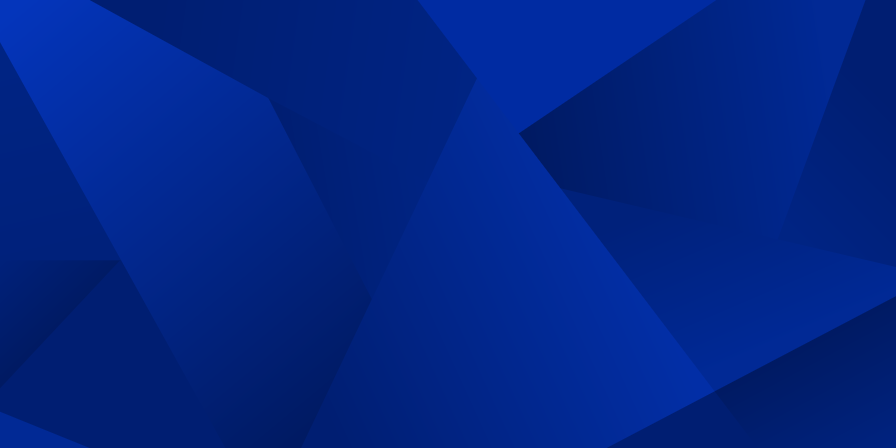
Write a WebGL 1 fragment shader that draws this background.

```glsl
precision highp float;
// Overlapping deep-blue facets with soft gradients and crisp diagonal edges.
uniform vec2 u_resolution;

// Palette, dark to bright
const vec3 INK    = vec3(0.000, 0.103, 0.390);
const vec3 NAVY   = vec3(0.000, 0.118, 0.448);
const vec3 MARINE = vec3(0.000, 0.129, 0.482);
const vec3 ROYAL  = vec3(0.000, 0.140, 0.515);
const vec3 COBALT = vec3(0.002, 0.160, 0.585);
const vec3 SKY    = vec3(0.000, 0.168, 0.635);
const vec3 AZURE  = vec3(0.008, 0.182, 0.650);
const vec3 GLOW   = vec3(0.015, 0.208, 0.735);

// Shared corners, on a canvas 2 wide and 1 high
const vec2 BAND_TOP    = vec2(0.200, 1.000);
const vec2 BAND_KNEE   = vec2(0.599, 0.781);
const vec2 BAND_END    = vec2(0.828, 0.336);
const vec2 FOLD_END    = vec2(0.951, 0.596);
const vec2 LEFT_TOP    = vec2(0.000, 0.906);
const vec2 LEFT_FOLD   = vec2(0.268, 0.419);
const vec2 LEFT_FOOT   = vec2(0.503, 0.000);
const vec2 PEAK        = vec2(1.065, 0.826);
const vec2 PEAK_FOOT   = vec2(0.672, 0.000);
const vec2 RIDGE_TOP   = vec2(0.932, 1.000);
const vec2 RIDGE_NOTCH = vec2(1.159, 0.703);
const vec2 RIDGE_FOLD  = vec2(1.258, 0.578);
const vec2 RIDGE_FOOT  = vec2(1.594, 0.128);
const vec2 RIGHT_FOLD  = vec2(1.737, 0.469);

// Smooth coverage of the half plane to the right of the line a -> b
float rightOf(vec2 p, vec2 a, vec2 b) {
  vec2 d = normalize(b - a);
  float dist = dot(p - a, vec2(d.y, -d.x));
  return clamp(dist * u_resolution.y + 0.5, 0.0, 1.0);
}

// Linear gradient from colour ca at a to colour cb at b
vec3 ramp(vec2 p, vec2 a, vec2 b, vec3 ca, vec3 cb) {
  vec2 d = b - a;
  return mix(ca, cb, clamp(dot(p - a, d) / dot(d, d), 0.0, 1.0));
}

// Bright band from the upper left corner, under a dark folded roof
vec3 bandAndRoof(vec2 p) {
  vec3 band = ramp(p, vec2(0.05, 1.0), vec2(0.78, 0.12), GLOW, INK);
  vec3 roof = ramp(p, vec2(0.35, 0.9), vec2(1.05, 0.8), NAVY, ROYAL);
  vec3 fold = ramp(p, vec2(0.65, 0.6), vec2(0.95, 0.65), NAVY, ROYAL);
  roof = mix(roof, fold, rightOf(p, BAND_KNEE, FOLD_END));
  float inBand = rightOf(p, BAND_TOP, BAND_KNEE) * rightOf(p, BAND_KNEE, BAND_END);
  return mix(roof, band, inBand);
}

// Facets left of the bright band
vec3 leftFacets(vec2 p) {
  vec3 col = ramp(p, vec2(0.0, 0.85), vec2(0.1, 0.42), ROYAL, MARINE);
  vec3 shade = ramp(p, vec2(0.0, 0.42), vec2(0.134, 0.276), MARINE, INK);
  col = mix(col, shade, rightOf(p, vec2(0.0, 0.419), LEFT_FOLD));
  col = mix(col, NAVY, rightOf(p, vec2(0.0, 0.133), LEFT_FOLD));
  return mix(col, COBALT, rightOf(p, vec2(0.0, 0.081), vec2(0.2, 0.0)));
}

// Facets right of the long ridge
vec3 rightFacets(vec2 p) {
  vec3 col = ramp(p, vec2(1.2, 0.6), vec2(1.87, 0.7), INK, COBALT);
  vec3 edge = ramp(p, vec2(1.75, 0.5), vec2(2.0, 0.75), ROYAL, NAVY);
  col = mix(col, edge, rightOf(p, RIGHT_FOLD, vec2(1.932, 1.0)));
  vec3 wing = ramp(p, vec2(1.5, 0.55), vec2(1.65, 0.2), MARINE, COBALT);
  col = mix(col, wing, rightOf(p, RIDGE_FOLD, vec2(2.0, 0.404)));
  return mix(col, SKY, rightOf(p, vec2(1.599, 1.0), RIDGE_NOTCH));
}

void main() {
  vec2 p = gl_FragCoord.xy / u_resolution * vec2(2.0, 1.0);
  vec3 col = bandAndRoof(p);

  // Central peak, brightening towards the ridge
  vec3 peak = ramp(p, vec2(0.72, 0.1), vec2(1.42, 0.42), NAVY, AZURE);
  col = mix(col, peak, rightOf(p, PEAK_FOOT, PEAK));

  // Side groups
  float ridge = rightOf(p, RIDGE_FOOT, RIDGE_TOP);
  col = mix(col, leftFacets(p), rightOf(p, LEFT_TOP, LEFT_FOOT));
  col = mix(col, rightFacets(p), ridge);

  // Lower right corner, split by the ridge line
  vec3 corner = ramp(p, vec2(1.75, 0.2), vec2(1.9, -0.08), INK, ROYAL);
  corner = mix(NAVY, corner, ridge);
  col = mix(col, corner, rightOf(p, vec2(1.354, 0.0), vec2(2.0, 0.339)));

  gl_FragColor = vec4(col, 1.0);
}
```
